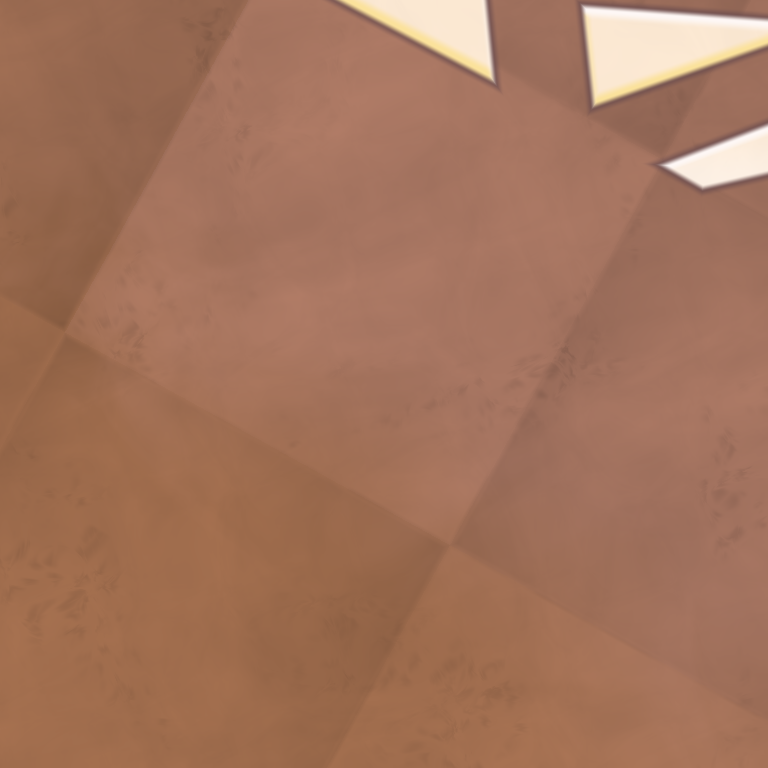
Write a Shadertoy shader that draws this texture.

```glsl
const vec3 WARM_CLAY = vec3(0.640, 0.435, 0.308);
const vec3 ROSE_CLAY = vec3(0.655, 0.460, 0.382);
const vec3 CREAM = vec3(0.985, 0.910, 0.825);
const vec3 WHITE_RIM = vec3(0.995, 0.970, 0.960);
const vec3 YELLOW_RIM = vec3(0.985, 0.885, 0.610);
const vec3 SHADOW = vec3(0.400, 0.285, 0.300);

const float TILE_SIZE = 0.573;
const float TILE_ANGLE = 0.505;
const vec2 TILE_CORNER = vec2(0.586, 0.290);

mat2 rotation(float angle) {
    float c = cos(angle), s = sin(angle);
    return mat2(c, s, -s, c);
}

vec2 hash2(vec2 p) {
    vec3 q = fract(p.xyx * vec3(0.1031, 0.1030, 0.0973));
    q += dot(q, q.yzx + 33.33);
    return fract((q.xx + q.yz) * q.zy);
}

// Distance to the nearest scattered point
float cellular(vec2 p) {
    vec2 cell = floor(p), f = fract(p);
    float nearest = 2.0;
    for (int y = -1; y <= 1; y++)
    for (int x = -1; x <= 1; x++) {
        vec2 o = vec2(x, y);
        nearest = min(nearest, length(o + hash2(cell + o) - f));
    }
    return nearest;
}

// Layered, warped sines: about -1 to 1
float clouds(vec2 p) {
    float sum = 0.0, amp = 0.5;
    for (int i = 0; i < 5; i++) {
        p = rotation(1.1) * p * 1.75 + 0.9 * sin(p.yx * 1.3) + 3.7;
        sum += amp * sin(p.x) * sin(p.y);
        amp *= 0.65;
    }
    return sum;
}

// Signed distance to a convex quad, corners counterclockwise
float quad(vec2 p, vec2 a, vec2 b, vec2 c, vec2 d) {
    vec2 corners[4] = vec2[4](a, b, c, d);
    float dist = -1.0;
    for (int i = 0; i < 4; i++) {
        vec2 edge = corners[(i + 1) % 4] - corners[i];
        dist = max(dist, dot(p - corners[i], normalize(vec2(edge.y, -edge.x))));
    }
    return dist;
}

// Three bright patches along the upper edge
float patches(vec2 p) {
    float d = quad(p, vec2(0.391, 1.026), vec2(0.643, 0.894), vec2(0.630, 1.026), vec2(0.5, 1.1));
    d = min(d, quad(p, vec2(0.759, 0.992), vec2(0.773, 0.862), vec2(1.042, 0.956), vec2(1.042, 0.971)));
    return min(d, quad(p, vec2(0.862, 0.785), vec2(0.915, 0.755), vec2(1.042, 0.784), vec2(1.042, 0.853)));
}

vec3 clayTiles(vec2 uv) {
    vec2 grid = rotation(TILE_ANGLE) * (uv - TILE_CORNER) / TILE_SIZE;
    vec2 id = floor(grid), local = fract(grid);
    vec2 toEdge = min(local, 1.0 - local) * TILE_SIZE;
    float edge = min(toEdge.x, toEdge.y);
    float isDark = 1.0 - mod(id.x + id.y, 2.0);
    float broad = clouds(uv * 4.0);
    float medium = clouds(uv * 11.0 + 2.0);

    // Gradual change from warm lower left to rosy upper right
    float rose = 0.85 * smoothstep(-0.35, 0.4, grid.y + 0.2 * broad) + 0.5 * (uv.x - 0.45);
    rose += 0.12 * step(0.0, grid.y) - 0.35 * step(id.x, -2.0);
    vec3 color = mix(WARM_CLAY, ROSE_CLAY, clamp(rose, 0.0, 1.0));

    // Shade toward the joints of alternate tiles, softened at the seam
    float shade = 0.07 * exp(-toEdge.x / 0.08) + 0.035 * exp(-toEdge.y / 0.06);
    color *= 1.0 - isDark * (0.012 + shade) * smoothstep(-0.003, 0.008, edge);
    color *= 1.0 - 0.05 * smoothstep(0.97, 1.04, grid.y) - 0.05 * smoothstep(-0.99, -1.02, grid.x);

    // Soft blotches, fine grain and blurred pits in stained areas
    float grain = clouds(uv * 32.0 + 5.0);
    float pits = 1.0 - smoothstep(0.0, 0.5, cellular(uv * 34.0 + 0.7 * grain));
    pits *= smoothstep(0.1, 0.7, clouds(uv * 6.0 + 9.0));
    color *= 1.0 + 0.045 * broad + 0.028 * medium + 0.013 * grain - 0.08 * pits;

    // Faint joints that fade in and out
    float joint = 1.0 - smoothstep(0.0, 0.005, edge);
    return color * (1.0 - 0.045 * joint * smoothstep(-0.5, 0.5, medium));
}

vec3 addPatches(vec3 base, vec2 uv) {
    float d = patches(uv);
    float soft = 0.0045;
    float lower = smoothstep(-0.008, 0.005, patches(uv - vec2(0.002, 0.011)));
    float upper = smoothstep(-0.008, 0.005, patches(uv + vec2(0.0, 0.010)));
    lower *= smoothstep(0.80, 0.86, uv.y);
    vec3 fill = CREAM * (1.0 + 0.012 * clouds(uv * 20.0));
    fill = mix(fill, WHITE_RIM, max(upper, 0.5 * smoothstep(0.86, 0.76, uv.y)));
    fill = mix(fill, YELLOW_RIM, lower * (1.0 - upper));

    // Blurred dark outline under the bright fill
    float outline = 1.0 - smoothstep(0.001, 0.012, d);
    vec3 color = mix(base, SHADOW, 0.75 * outline);
    return mix(color, fill, 1.0 - smoothstep(-soft, soft, d));
}

void mainImage(out vec4 fragColor, in vec2 fragCoord) {
    vec2 uv = fragCoord / iResolution.xy;
    fragColor = vec4(addPatches(clayTiles(uv), uv), 1.0);
}
```
